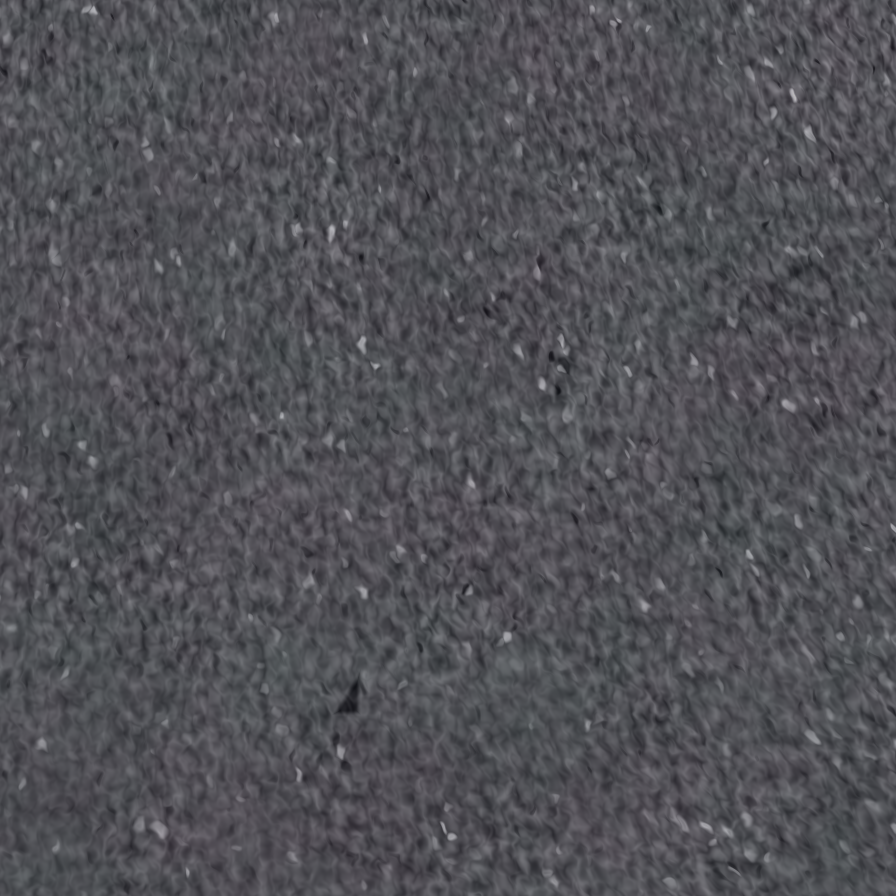
This texture is drawn by a three.js fragment shader. Its source:

```glsl
varying vec2 vUv;

const vec3 BASE_COLOR = vec3(0.315, 0.315, 0.336);
const vec3 TINT = vec3(0.014, -0.009, 0.003);   // mauve against slate
const vec2 GRAIN_FREQ = vec2(70.0, 48.0);       // grains per canvas side
const vec2 FINE_FREQ = vec2(132.0, 96.0);
const float GRAIN_GAIN = 0.165;
const float FINE_GAIN = 0.125;
const float MOTTLE_GAIN = 0.034;
const float SLANT = 0.4;                        // lean of grains at the right
const float RAGGED = 0.0065;                    // roughness of fleck outlines
const float RAGGED_FREQ = 85.0;
const float CHIP_DENSITY = 42.0;
const float CHIP_SHARE = 0.36;
const float CHIP_GAIN = 0.24;
const float GAP_DENSITY = 50.0;
const float GAP_SHARE = 0.38;
const float GAP_GAIN = 0.12;
const vec2 PIT_CENTER = vec2(0.392, 0.216);
const float PIT_SIZE = 0.011;
const float PIT_DEPTH = 0.2;

vec3 hash3(vec2 p) {
  vec3 q = fract(p.xyx * vec3(0.1031, 0.1030, 0.0973));
  q += dot(q, q.yxz + 33.33);
  return fract((q.xxy + q.yzz) * q.zyx);
}

vec2 randomAxis(vec2 cell) {
  return normalize(hash3(cell).xy - 0.5 + 1e-4);
}

// Gradient noise, centred on zero
float noise(vec2 p) {
  vec2 i = floor(p);
  vec2 f = p - i;
  vec2 u = f * f * f * (f * (f * 6.0 - 15.0) + 10.0);
  vec2 e = vec2(1.0, 0.0);
  float a = dot(randomAxis(i), f);
  float b = dot(randomAxis(i + e.xy), f - e.xy);
  float c = dot(randomAxis(i + e.yx), f - e.yx);
  float d = dot(randomAxis(i + e.xx), f - e.xx);
  return mix(mix(a, b, u.x), mix(c, d, u.x), u.y);
}

vec2 noise2(vec2 p) {
  return vec2(noise(p + 5.0), noise(p + 143.0));
}

// Scattered soft ellipses of random lean, size and strength
float flecks(vec2 p, float share, vec2 radius, float seed) {
  vec2 home = floor(p);
  float cover = 0.0;
  for (int y = -1; y <= 1; y++) {
    for (int x = -1; x <= 1; x++) {
      vec2 cell = home + vec2(float(x), float(y));
      vec3 place = hash3(cell + seed);
      vec3 form = hash3(cell + seed + 71.0);
      vec2 axis = normalize(vec2(form.x * 2.0 - 1.2, 1.0));
      vec2 d = p - cell - place.xy;
      vec2 local = vec2(dot(d, vec2(axis.y, -axis.x)), dot(d, axis));
      float r = length(local / (radius * mix(0.7, 1.35, form.y)));
      float strength = mix(0.15, 1.0, form.z * form.z);
      float fleck = strength * (1.0 - smoothstep(0.4, 1.3, r));
      cover = max(cover, fleck * step(place.z, share));
    }
  }
  return cover;
}

// Three-sided hollow
float pit(vec2 p) {
  vec2 q = (p - PIT_CENTER) / PIT_SIZE;
  float edge = max(max(q.x - 0.7, -q.y - 1.0), dot(q, vec2(-0.8, 0.5)) - 0.65);
  return 1.0 - smoothstep(-0.25, 0.35, edge);
}

void main() {
  // Grains stand upright on the left and lean on the right
  vec2 p = vUv;
  p.x += SLANT * vUv.x * vUv.y;
  p += 0.006 * noise2(vUv * 19.0);
  vec2 ragged = p + RAGGED * noise2(p * RAGGED_FREQ);

  // Broad variation of tone, tint, roughness and chip clusters
  float mottle = noise(vUv * 5.0 + 11.0) + 0.7 * noise(vUv * 14.0 + 29.0);
  float hue = noise(vUv * 6.0 + 53.0) + 0.7 * noise(vUv * 24.0 + 87.0);
  float rough = 0.93 + 0.14 * (vUv.x + vUv.y - 1.0) + 0.5 * noise(vUv * 7.0 + 61.0);
  float cluster = clamp(1.0 + 1.5 * noise(vUv * 11.0 + 97.0), 0.3, 1.6);

  // Fine mineral surface
  float grain = GRAIN_GAIN * noise(p * GRAIN_FREQ + 7.0);
  grain += FINE_GAIN * noise(ragged * FINE_FREQ + 19.0);

  // Pale chips and dark gaps between grains
  float chips = flecks(ragged * CHIP_DENSITY, CHIP_SHARE, vec2(0.21, 0.29), 3.0);
  float gaps = flecks(ragged * GAP_DENSITY, GAP_SHARE, vec2(0.18, 0.38), 131.0);

  float tone = MOTTLE_GAIN * mottle;
  tone += rough * (grain + CHIP_GAIN * cluster * chips - GAP_GAIN * gaps);
  tone -= PIT_DEPTH * pit(vUv);

  vec3 color = BASE_COLOR + tone + TINT * hue;
  gl_FragColor = vec4(clamp(color, 0.06, 0.72), 1.0);
}
```
